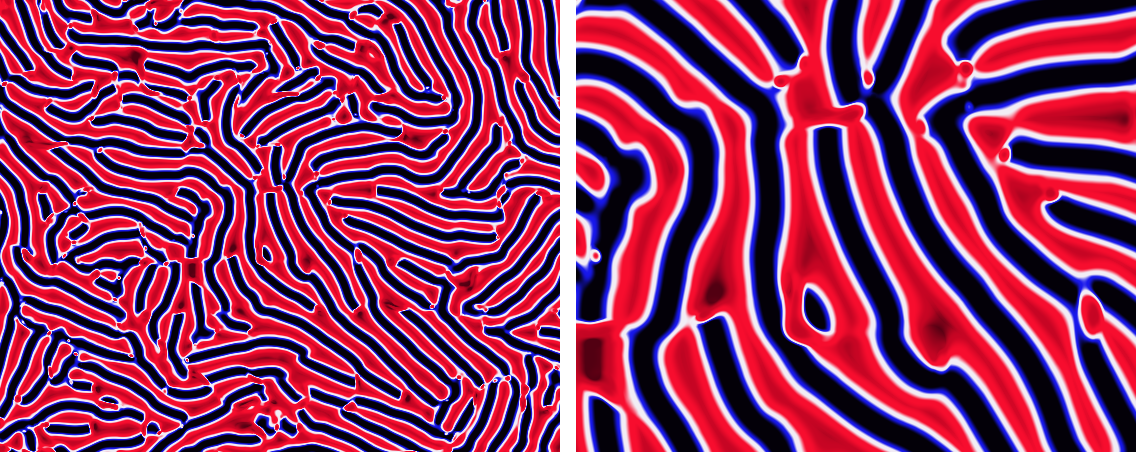
Left, the full canvas; right, a detail of the centre.
This pattern is drawn by a Shadertoy shader. Its source:

```glsl
// Labyrinth of winding black lines with blue rims and white halos on red.
// Small wave packets follow a random direction field and align their phases;
// the phase over its own slope gives a distance to the nearest line to colour.

const float PI = 3.14159;
const float ROWS = 19.0;       // line spacings per canvas height
const float REACH = 1.25;      // radius of a wave packet, in spacings
const float TURN_SCALE = 2.6;  // distance over which directions change
const float ANCHOR_SCALE = 2.2; // size of the initially coherent patches
const float STEP = 0.04;       // offset for measuring slopes

const vec3 INK = vec3(0.01, 0.00, 0.03);
const vec3 BLUE = vec3(0.09, 0.09, 0.92);
const vec3 WHITE = vec3(0.95, 0.93, 0.96);
const vec3 RED = vec3(0.97, 0.05, 0.18);
const vec3 DEEP_RED = vec3(0.78, 0.02, 0.14);
const vec3 MAROON = vec3(0.32, 0.00, 0.07);

vec2 hash22(vec2 p) {
    vec3 q = fract(p.xyx * vec3(0.1031, 0.1030, 0.0973));
    q += dot(q, q.yzx + 33.33);
    return fract((q.xx + q.yz) * q.zy);
}

// Smooth vector noise in -1..1
vec2 vectorNoise(vec2 p) {
    vec2 cell = floor(p);
    vec2 t = fract(p);
    t = t * t * (3.0 - 2.0 * t);
    vec2 low = mix(hash22(cell), hash22(cell + vec2(1, 0)), t.x);
    vec2 high = mix(hash22(cell + vec2(0, 1)), hash22(cell + vec2(1, 1)), t.x);
    return 2.0 * mix(low, high, t.y) - 1.0;
}

// Unit normal of the lines; the halved angle allows hairpin turns
vec2 waveDirection(vec2 p) {
    vec2 n = vectorNoise(p / TURN_SCALE + 71.0);
    float angle = 0.5 * atan(n.y, n.x);
    return vec2(cos(angle), sin(angle));
}

vec2 packetCentre(vec2 cell) {
    return cell + 0.25 + 0.5 * hash22(cell + 137.0);
}

// One packet: wave value, its scaled gradient (yz) and the weight (w)
vec4 wavePacket(vec2 offset, vec2 dir, float phase) {
    float fall = max(0.0, 1.0 - dot(offset, offset) / (REACH * REACH));
    float angle = 2.0 * PI * dot(dir, offset) + phase;
    return fall * fall * vec4(cos(angle), -dir * sin(angle), 1.0);
}

// Phase that puts a crest through a random anchor point
float anchorPhase(vec2 centre, vec2 dir) {
    vec2 patchCell = floor(centre / ANCHOR_SCALE);
    vec2 anchor = (patchCell + hash22(patchCell + 19.0)) * ANCHOR_SCALE;
    return 2.0 * PI * dot(dir, centre - anchor);
}

vec4 seedField(vec2 p) {
    vec4 sum = vec4(0.0);
    for (int j = -1; j <= 1; j++)
    for (int i = -1; i <= 1; i++) {
        vec2 centre = packetCentre(floor(p) + vec2(i, j));
        vec2 dir = waveDirection(centre);
        sum += wavePacket(p - centre, dir, anchorPhase(centre, dir));
    }
    return sum;
}

// Packets phased by the seed field, summed at p and one step right and up
void alignedField(vec2 p, out vec4 here, out vec4 right, out vec4 up) {
    here = right = up = vec4(0.0);
    for (int j = -1; j <= 1; j++)
    for (int i = -1; i <= 1; i++) {
        vec2 centre = packetCentre(floor(p) + vec2(i, j));
        vec2 dir = waveDirection(centre);
        vec4 seed = seedField(centre);
        float phase = atan(-dot(seed.yz, dir), seed.x);
        here += wavePacket(p - centre, dir, phase);
        right += wavePacket(p - centre + vec2(STEP, 0), dir, phase);
        up += wavePacket(p - centre + vec2(0, STEP), dir, phase);
    }
}

// Wave with its amplitude evened out, fading only at defects
vec3 evenWave(vec4 field) {
    vec3 wave = field.xyz / field.w;
    return wave / sqrt(dot(wave, wave) + 0.015);
}

// d: distance from the line centre, 1 being half a regular spacing
vec3 lineGradient(float d) {
    vec3 col = mix(INK, BLUE, smoothstep(0.23, 0.38, d));
    col = mix(col, WHITE, smoothstep(0.38, 0.47, d));
    col = mix(col, RED, smoothstep(0.53, 0.67, d));
    col = mix(col, DEEP_RED, smoothstep(0.75, 1.05, d));
    return mix(col, MAROON, smoothstep(1.05, 1.70, d));
}

void mainImage(out vec4 fragColor, in vec2 fragCoord) {
    vec2 p = fragCoord / iResolution.y * ROWS + 40.0;
    vec4 here, right, up;
    alignedField(p, here, right, up);
    vec3 wave = evenWave(here);

    // Dividing by the slope keeps every line equally wide
    float slope = length(vec2(distance(evenWave(right), wave), distance(evenWave(up), wave))) / STEP;
    float stretch = clamp(2.0 * PI / max(slope, 0.1), 0.65, 1.9);
    float d = acos(clamp(wave.x - 0.02, -1.0, 1.0)) / PI * stretch;

    // Defects open into hollow gaps
    float strength = length(here.xyz / here.w);
    d += 0.7 * (1.0 - smoothstep(0.05, 0.38, strength));
    fragColor = vec4(lineGradient(d), 1.0);
}
```
